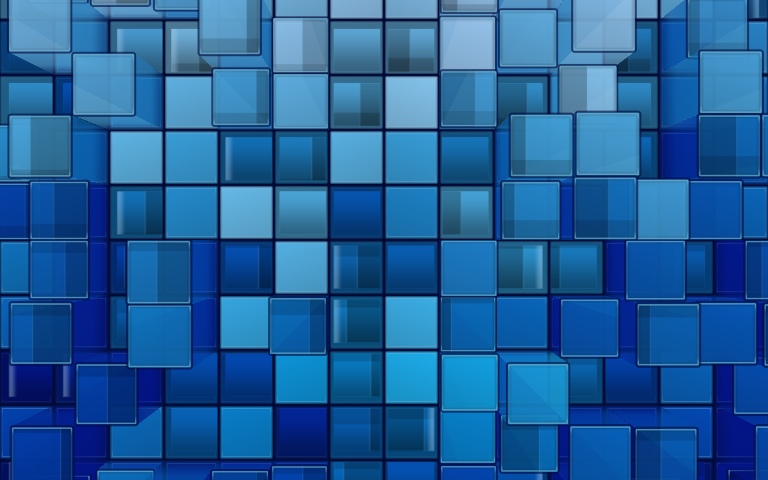
Reproduce this background procedurally as a Shadertoy shader.

```glsl
// A wall of translucent blue glass cubes seen head-on with central perspective.
// Cells have random heights; each view ray crosses at most four prisms, which are
// blended from the outermost cell (back) to the innermost cell (front).

const float PITCH = 0.1146;      // cell size as a fraction of canvas height
const float MAX_RISE = 0.18;     // magnification added by the tallest cube
const vec3 INK   = vec3(0.01, 0.05, 0.26);
const vec3 DEEP  = vec3(0.01, 0.08, 0.52);
const vec3 ROYAL = vec3(0.01, 0.28, 0.66);
const vec3 OCEAN = vec3(0.05, 0.40, 0.67);
const vec3 SKY   = vec3(0.17, 0.55, 0.77);
const vec3 PALE  = vec3(0.42, 0.70, 0.85);
const vec3 FROST = vec3(0.66, 0.80, 0.92);
const vec3 CYAN  = vec3(0.00, 0.64, 0.88);
const vec3 SLATE = vec3(0.38, 0.54, 0.73);

// Sine-free hash of a cell and a salt.
float hash(vec2 cell, float salt) {
    vec3 v = fract(vec3(cell.xyx + salt * 7.31) * vec3(0.1031, 0.1030, 0.0973));
    v += dot(v, v.yzx + 33.33);
    return fract((v.x + v.y) * v.z);
}

float roundBox(vec2 p, vec2 halfSize, float radius) {
    vec2 d = abs(p) - halfSize + radius;
    return length(max(d, 0.0)) + min(max(d.x, d.y), 0.0) - radius;
}

float inside(float d, float aa) { return 1.0 - smoothstep(-0.5 * aa, 0.5 * aa, d); }

float stroke(float d, float width, float aa) { return inside(abs(d) - 0.5 * width, aa); }

// Five-step ramp from deep blue to frost.
vec3 blueRamp(float tone) {
    float t = clamp(tone, 0.0, 1.0) * 5.0;
    vec3 c = mix(DEEP, ROYAL, clamp(t, 0.0, 1.0));
    c = mix(c, OCEAN, clamp(t - 1.0, 0.0, 1.0));
    c = mix(c, SKY, clamp(t - 2.0, 0.0, 1.0));
    c = mix(c, PALE, clamp(t - 3.0, 0.0, 1.0));
    return mix(c, FROST, clamp(t - 4.0, 0.0, 1.0));
}

// Cell brightness: pale on top, dark at the lower sides, random per cell.
float cellTone(vec2 cell) {
    float high = cell.y / 8.7;
    float side = abs(cell.x) / 7.0;
    float spread = 0.38 * (hash(cell, 1.0) - 0.5);
    return 0.62 + 0.50 * high - side * side * (0.34 - 0.20 * high) + spread;
}

// Tint: cyan near the bottom centre, grey-blue near the top.
vec3 glassColor(vec2 cell, float tone) {
    float high = cell.y / 8.7;
    float middle = 1.0 - smoothstep(1.0, 5.5, abs(cell.x));
    vec3 c = blueRamp(tone);
    c = mix(c, CYAN, 0.8 * middle * smoothstep(0.0, 0.45, -high) * smoothstep(0.2, 0.55, tone));
    return mix(c, SLATE, 0.30 * smoothstep(0.1, 0.5, high) * smoothstep(0.2, 0.6, tone));
}

// About half of the cells rise; the central columns stay nearly flush.
float cellScale(vec2 cell) {
    float r = hash(cell, 2.0);
    float reach = smoothstep(0.8, 3.0, abs(cell.x));
    return r < 0.5 ? 1.0 : 1.0 + MAX_RISE * reach * mix(0.15, 1.0, (r - 0.5) / 0.5);
}

// Edges of cubes behind the glass: a vertical band and a low shelf, faintly seen.
vec3 ghostEdges(vec2 f, vec2 cell, vec3 color, float aa) {
    float split = mix(0.2, 0.75, hash(cell, 6.0));
    float shelf = mix(0.1, 0.35, hash(cell, 7.0));
    float seen = step(0.4, hash(cell, 8.0));
    vec3 c = color * (1.0 - 0.26 * seen * inside(f.x - split, aa));
    c = mix(c, PALE, 0.22 * seen * stroke(f.x - split, 0.02, aa));
    return c * (1.0 - 0.16 * seen * inside(f.y - shelf, aa));
}

// Glass pane with soft sheen; thin bright lines run along top and bottom.
vec3 pane(vec2 f, vec3 color, float up, float rim, float aa) {
    float d = roundBox(f - 0.5, vec2(0.485), 0.02);
    vec3 c = color * (0.90 + 0.14 * up + 0.05 * f.x);
    c = mix(c, color * 0.5, 0.5 * smoothstep(-0.07, 0.0, d));
    float level = smoothstep(0.30, 0.45, abs(up - 0.5));
    return mix(c, FROST, rim * mix(0.3, 1.0, level) * stroke(d + 0.045, 0.02, aa));
}

// Flush cell: a plain pane or a clear box with a sunken back, and a dark joint.
vec3 flushCell(vec2 f, vec2 cell, vec2 facing, float aa) {
    float up = facing.y > 0.0 ? f.y : 1.0 - f.y;
    float raised = step(1.001, cellScale(cell));
    float sunken = step(0.45, hash(cell, 3.0)) * (1.0 - raised);
    float sink = sunken * mix(0.04, 0.24, hash(cell, 9.0));
    vec3 color = glassColor(cell, cellTone(cell) - 0.40 * raised - sink);
    vec3 c = pane(f, color, up, 0.30, aa);

    // Sunken back panel, shifted towards the vanishing point.
    vec2 q = f - 0.5 + 0.016 * abs(cell);
    float back = roundBox(q, vec2(0.42, 0.39), 0.01);
    vec3 hollow = color * mix(0.62, 1.04, smoothstep(0.0, 0.9, up));
    hollow = ghostEdges(f, cell, hollow, 2.0 * aa);
    float glint = smoothstep(0.26, 0.39, q.x) * step(0.7, hash(cell, 4.0));
    hollow = mix(hollow, FROST, 0.40 * glint);
    c = mix(c, color * 0.55, 0.7 * sunken * (1.0 - inside(back, aa)));
    c = mix(c, hollow, sunken * inside(back, 2.0 * aa));

    return mix(INK * 0.8, c, inside(roundBox(f - 0.5, vec2(0.476), 0.03), 1.6 * aa));
}

// Blend one raised prism; the ray stays inside it for scales lo..hi.
vec3 addPrism(vec3 under, vec2 q, vec2 corner, vec2 facing, float aa) {
    vec2 cell = (corner + 0.5) * facing;
    float scale = cellScale(cell);
    if (min(corner.x, corner.y) < 0.0 || scale < 1.001) return under;
    vec2 enter = q / (corner + 1.0);
    vec2 leave = q / max(corner, 0.001);
    float lo = max(1.0, max(enter.x, enter.y));
    float hi = min(scale, min(leave.x, leave.y));
    float tone = cellTone(cell);

    // Clear side walls: one dark, one lit, dark at the foot.
    float span = (hi - lo) * length(q);
    float depth = clamp((hi - 1.0) / (scale - 1.0), 0.0, 1.0);
    float lit = step(leave.y, leave.x);
    vec3 wall = glassColor(cell, tone - 0.26 + 0.20 * lit);
    wall = mix(INK, wall, 0.35 + 0.65 * smoothstep(0.0, 0.5, depth));
    vec3 c = mix(under, wall, smoothstep(0.0, aa, span) * mix(0.50, 0.72, depth));

    // Front face with ghosts behind it, a dark outline and a bright rim.
    vec2 f = q / scale - corner;
    float up = facing.y > 0.0 ? f.y : 1.0 - f.y;
    float d = roundBox(f - 0.5, vec2(0.495), 0.03);
    vec3 face = pane(f, glassColor(cell, tone + 0.03), up, 0.0, aa);
    face = ghostEdges(f, cell, face, aa);
    c = mix(c, face, inside(d, aa) * mix(0.66, 0.95, hash(cell, 5.0)));
    c = mix(c, INK, 0.65 * stroke(d - 0.012, 0.03, aa));
    float level = smoothstep(0.34, 0.47, abs(up - 0.5));
    return mix(c, PALE, mix(0.22, 0.70, level) * stroke(d + 0.022, 0.024, aa));
}

void mainImage(out vec4 fragColor, in vec2 fragCoord) {
    vec2 p = (fragCoord - 0.5 * iResolution.xy) / (iResolution.y * PITCH);
    float aa = 1.1 / (iResolution.y * PITCH);
    vec2 facing = vec2(p.x < 0.0 ? -1.0 : 1.0, p.y < 0.0 ? -1.0 : 1.0);
    vec2 q = abs(p);                       // fold all quadrants onto one
    vec2 corner = floor(q);
    vec3 color = flushCell(q - corner, (corner + 0.5) * facing, facing, aa);
    for (int i = 0; i < 4; i++) {
        vec2 inward = vec2(i & 1, i >> 1);
        color = addPrism(color, q, corner - inward, facing, aa);
    }
    fragColor = vec4(color, 1.0);
}
```
